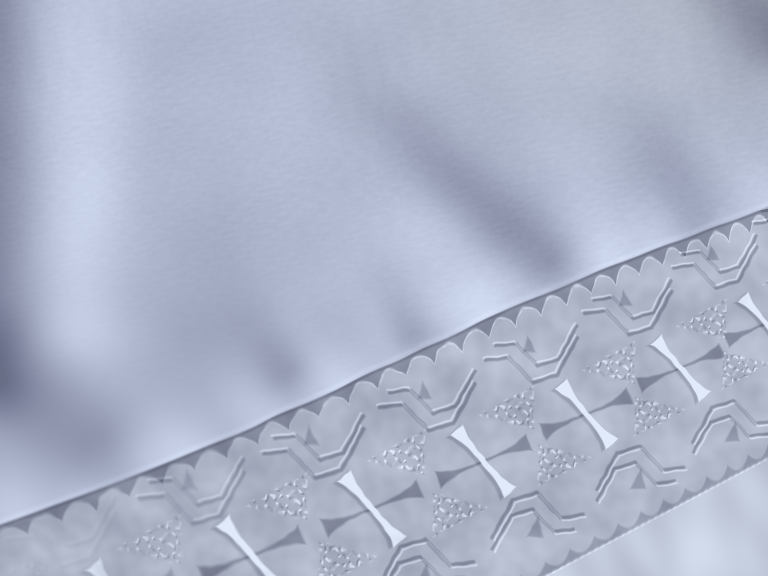
A WebGL 1 fragment shader for this texture:

```glsl
precision highp float;
// Pale satin cloth with soft folds above a slanted embroidered band.
// Folds are blurred segments; one stitched motif repeats along a curve.
uniform vec2 u_resolution;

vec2 slope(vec2 cell) {
  float a = 6.2832 * fract(sin(dot(cell, vec2(127.1, 311.7))) * 43758.5);
  return vec2(cos(a), sin(a));
}

// Gradient noise
float noise(vec2 p) {
  vec2 i = floor(p), f = fract(p), e = vec2(1.0, 0.0);
  vec2 w = f * f * f * (f * (f * 6.0 - 15.0) + 10.0);
  float low = mix(dot(slope(i), f), dot(slope(i + e), f - e), w.x);
  float high = mix(dot(slope(i + e.yx), f - e.yx), dot(slope(i + 1.0), f - 1.0), w.x);
  return mix(low, high, w.y);
}

// Distance to the segment ends.xy - ends.zw, and position along it
vec2 segment(vec2 p, vec4 ends) {
  vec2 d = ends.zw - ends.xy;
  float h = clamp(dot(p - ends.xy, d) / dot(d, d), 0.0, 1.0);
  return vec2(length(p - ends.xy - d * h), h);
}

// Soft crease that strengthens toward its end
float fold(vec2 p, vec4 ends, float width, float startGain) {
  vec2 s = segment(p, ends);
  return exp(-s.x * s.x / (width * width)) * mix(startGain, 1.0, s.y);
}

float fill(float d, float soft) { return 1.0 - smoothstep(-soft, soft, d); }

// Band geometry
float upperSeam(float x) {
  return 0.089 + 0.4125 * x - 0.012 * sin(4.712 * x) + 0.004 * noise(vec2(x * 14.0, 3.5));
}
float motifIndex(float x) {
  return (0.216 - sqrt(max(0.0467 - 0.03 * (x - 0.4375), 0.001))) / 0.015;
}
vec2 motifCenter(float n) {
  float d = 0.216 * n - 0.0075 * n * n;
  return vec2(0.4375 + d, 0.036 + 0.37 * d + 0.09 * d * d);
}

float chevron(vec2 q) {
  float d = segment(q, vec4(-0.082, 0.009, -0.042, 0.014)).x;
  d = min(d, segment(q, vec4(-0.042, 0.014, 0.0, -0.03)).x);
  d = min(d, segment(q, vec4(0.0, -0.03, 0.042, -0.017)).x);
  return min(d, segment(q, vec4(0.042, -0.017, 0.078, 0.049)).x);
}

float chevrons(vec2 q) {
  return min(chevron(q), chevron((q - vec2(0.008, 0.026)) * 1.12));
}

// Raised cord: shaded groove with a lit edge
float cord(vec2 q, float soft) {
  float lit = fill(chevrons(q + vec2(0.0045, -0.0045)) - 0.0017, soft);
  return 0.3 * lit - 0.38 * fill(chevrons(q) - 0.003, soft * 1.2);
}

// Bar that flares toward both ends
float flaredBar(vec2 q, vec2 arm, float thin, float flare, float soft) {
  float size = length(arm);
  vec2 u = arm / size;
  float t = abs(dot(q, u)) / size, across = abs(dot(q, vec2(-u.y, u.x)));
  return fill(max(across - thin - flare * t * t * t, (t - 1.0) * size), soft);
}

float wedge(vec2 q, float size, float soft) {
  float side = abs(q.y - 0.15 * q.x) - 0.4 * (q.x + size);
  return fill(max(side, q.x - size), soft);
}

// Wedge of uneven knots: lit tops, shaded gaps
float knots(vec2 q, float soft) {
  vec2 g = vec2(q.x, q.y - 0.15 * q.x) / 0.015;
  g += 0.7 * vec2(noise(q * 75.0), noise(q * 75.0 + 19.0));
  g.x += 0.5 * mod(floor(g.y), 2.0);
  vec2 f = fract(g) - 0.5;
  float top = fill(length(f) - 0.23, 0.17), gap = fill(length(f + vec2(-0.25, 0.25)) - 0.2, 0.17);
  return wedge(q, 0.048, soft * 2.0) * (0.44 * top - 0.28 * gap - 0.04);
}

float motif(vec2 p, float n, float soft) {
  float scale = 1.08 - 0.045 * n;
  vec2 q = (p - motifCenter(n)) / scale, arm = vec2(0.047, -0.055);
  vec2 up = q - vec2(0.11 - 0.012 * n, 0.166) / scale;
  vec2 down = vec2(0.092, -0.084) / scale - q;
  float v = cord(up, soft) + cord(down, soft);
  v -= 0.3 * wedge(vec2(0.038 - up.y, up.x + 0.008), 0.014, soft * 1.5);
  v -= 0.3 * wedge(vec2(down.y - 0.03, down.x), 0.018, soft * 1.5);
  v += knots(q - vec2(0.04, 0.088), soft) + knots(vec2(-0.04, -0.088) - q, soft);
  v -= 0.42 * flaredBar(q, vec2(0.08, 0.033), 0.002, 0.014, soft * 1.5);
  v -= 0.25 * flaredBar(q + vec2(0.006, 0.003), arm, 0.005, 0.011, soft * 1.5);
  return mix(v, 0.5, flaredBar(q, arm, 0.0045, 0.01, soft)) * smoothstep(-2.6, 0.0, n);
}

float clothShade(vec2 p, float above) {
  float v = 0.66 + 0.1 * noise(p * 3.5) + 0.05 * noise(p * 9.0);
  v += 0.14 * exp(-above * above / 0.009);
  v += 0.2 * fold(p, vec4(0.15, 1.05, 0.14, 0.43), 0.09, 0.7);
  v += 0.14 * fold(p, vec4(0.78, 0.58, 0.83, 0.52), 0.09, 0.7);
  v += 0.16 * fold(p, vec4(0.98, 0.7, 1.04, 0.57), 0.065, 0.5);
  v -= 0.47 * fold(p, vec4(0.62, 0.84, 0.945, 0.545), 0.06, 0.15);
  v -= 0.3 * fold(p, vec4(1.09, 0.8, 1.215, 0.635), 0.058, 0.3);
  v -= 0.34 * fold(p, vec4(0.675, 0.5, 0.715, 0.42), 0.04, 0.25);
  v -= 0.29 * fold(p, vec4(0.45, 0.43, 0.495, 0.355), 0.046, 0.3);
  v -= 0.4 * fold(p, vec4(0.0, 0.36, 0.145, 0.23), 0.095, 0.7);
  v -= 0.45 * fold(p, vec4(-0.02, 1.0, -0.02, 0.35), 0.08, 0.9);
  v -= 0.5 * fold(p, vec4(1.26, 1.03, 1.35, 0.95), 0.07, 0.6);
  v -= 0.12 * fold(p, vec4(0.28, 0.75, 0.36, 0.38), 0.12, 0.5);
  float pucker = noise(vec2(p.x * 11.0 + above * 5.0, above * 4.0));
  return v + 0.22 * pucker * exp(-max(above, 0.0) / 0.09);
}

float bandShade(vec2 p, float above, float inner, float index, float soft) {
  vec2 q = p + 0.0022 * vec2(noise(p * 55.0), noise(p * 55.0 + 31.0));
  float v = 0.56 + 0.2 * noise(p * 12.0) + 0.09 * noise(p * 40.0) + 0.07 * p.x;
  for (int i = -1; i <= 1; i++) v += motif(q, floor(index + 0.5) + float(i), soft);
  float tooth = abs(fract(index * 4.0 + above * 5.0) * 2.0 - 1.0);
  float edge = 0.006 * noise(p * 50.0) - above - 0.007 - 0.026 * tooth * tooth;
  v -= 0.36 * fill(edge, soft * 1.5);
  float stitch = smoothstep(0.2, 0.9, p.x) * (0.6 + 0.9 * noise(p * 120.0));
  v += 0.27 * fill(abs(edge - 0.003) - 0.002, soft) * stitch;
  return v - 0.25 * fill(inner - 0.006 - 0.018 * tooth * tooth, soft * 2.0);
}

void main() {
  vec2 p = gl_FragCoord.xy / u_resolution.y;
  float soft = max(mix(0.0038, 0.002, smoothstep(0.1, 0.8, p.x)), 0.7 / u_resolution.y);
  float above = p.y - upperSeam(p.x), inner = p.y - 0.53 * (p.x - 0.946);
  float index = motifIndex(p.x);

  // Woven cloth, band and lower cloth
  vec2 t = vec2(p.x + 0.22 * p.y, p.y - 0.22 * p.x);
  float weave = noise(t * vec2(45.0, 170.0)) + 0.6 * noise(t * vec2(140.0, 110.0));
  float cloth = clothShade(p, above) + 0.045 * weave * smoothstep(0.1, 0.9, p.y + 0.2 * p.x);
  float lower = 0.8 + 0.3 * noise(vec2(p.x * 13.0 + p.y * 6.0, inner * 5.0));
  float v = mix(bandShade(p, above, inner, index, soft), cloth, smoothstep(-soft, soft, above));
  v = mix(lower, v, smoothstep(-soft, soft, inner));

  // Seam ridges
  v += 0.1 * fill(abs(above - 0.006) - 0.003, 0.006);
  v -= 0.2 * fill(abs(above + 0.003) - 0.002, soft * 1.3);
  v += 0.24 * fill(abs(inner) - 0.003, soft * 1.3) * (0.7 + 0.3 * sin(index * 90.0));

  vec3 color = mix(vec3(0.41, 0.43, 0.53), vec3(0.84, 0.88, 0.965), clamp(v, 0.0, 1.08));
  float warmth = max(smoothstep(0.3, 1.3, p.x) * smoothstep(0.6, 1.0, p.y), fill(above, soft) * 0.7);
  gl_FragColor = vec4(color + warmth * vec3(0.008, 0.004, -0.025), 1.0);
}
```
